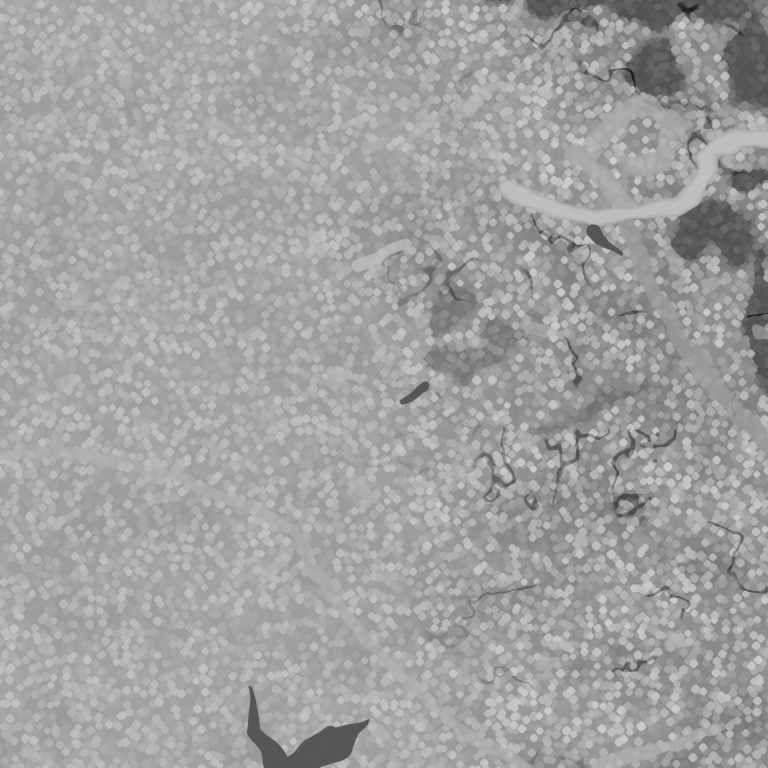
Write a WebGL 1 fragment shader that draws this texture.

```glsl
precision highp float;
uniform vec2 u_resolution;

const float GRAINS = 150.0;
const float VOID_TONE = 0.32;

float hash(vec2 p) {
  vec3 q = fract(vec3(p.xyx) * 0.1031);
  q += dot(q, q.yzx + 33.33);
  return fract((q.x + q.y) * q.z);
}

float noise(vec2 p) {
  vec2 i = floor(p), f = fract(p);
  f = f * f * (3.0 - 2.0 * f);
  return mix(mix(hash(i), hash(i + vec2(1, 0)), f.x),
             mix(hash(i + vec2(0, 1)), hash(i + vec2(1, 1)), f.x), f.y);
}

float fbm(vec2 p) {
  float sum = 0.0, amp = 0.53;
  for (int i = 0; i < 4; i++) {
    sum += amp * noise(p);
    p = mat2(1.6, 1.2, -1.2, 1.6) * p + 7.3;
    amp *= 0.5;
  }
  return sum;
}

// Distance to a segment whose radius runs from ra to rb
float limb(vec2 p, vec2 a, vec2 b, float ra, float rb) {
  vec2 ab = b - a;
  float t = clamp(dot(p - a, ab) / dot(ab, ab), 0.0, 1.0);
  return length(p - a - ab * t) - mix(ra, rb, t);
}

// Distance to a quadratic curve, taken as short segments
float curve(vec2 p, vec2 a, vec2 b, vec2 c) {
  float d = 1.0;
  vec2 last = a;
  for (int i = 1; i <= 8; i++) {
    float t = float(i) / 8.0;
    vec2 next = mix(mix(a, b, t), mix(b, c, t), t);
    d = min(d, limb(p, last, next, 0.0, 0.0));
    last = next;
  }
  return d;
}

float blob(vec2 p, vec2 centre, vec2 radius) {
  return 1.0 - smoothstep(0.85, 1.1, length((p - centre) / radius));
}

float roughness(vec2 p) {
  return smoothstep(0.4, 0.85, p.x + 0.12 * (p.y - 0.5) + 0.25 * (noise(p * 6.0) - 0.5));
}

// Shadowed gaps between the litter: x is deep, y is shallow
vec2 hollows(vec2 p) {
  p += 0.045 * (vec2(noise(p * 28.0), noise(p * 28.0 + 40.0)) - 0.5);
  float deep = blob(p, vec2(0.80, 1.01), vec2(0.19, 0.04));
  deep = max(deep, blob(p, vec2(0.855, 0.915), vec2(0.03, 0.045)));
  deep = max(deep, blob(p, vec2(0.98, 0.92), vec2(0.04, 0.08)));
  deep = max(deep, blob(p, vec2(0.94, 0.70), vec2(0.06, 0.035)));
  deep = max(deep, blob(p, vec2(0.97, 0.77), vec2(0.04, 0.025)));
  deep = max(deep, blob(p, vec2(1.0, 0.59), vec2(0.022, 0.11)));
  float shallow = blob(p, vec2(0.588, 0.60), vec2(0.022, 0.032));
  float streak = min(limb(p, vec2(0.58, 0.525), vec2(0.69, 0.582), 0.02, 0.006),
                     limb(p, vec2(0.70, 0.445), vec2(0.82, 0.495), 0.007, 0.014));
  return vec2(deep, max(shallow, 1.0 - smoothstep(-0.002, 0.004, streak)));
}

// Ground tone in x, grain contrast in y
vec2 ground(vec2 p) {
  float rough = roughness(p);
  vec2 gap = hollows(p);
  float tone = mix(0.675, 0.635, rough) + mix(0.07, 0.17, rough) * (fbm(p * 15.0) - 0.5);
  float contrast = mix(0.13, 0.25, rough);
  tone = mix(mix(tone, 0.49, 0.85 * gap.y), 0.36, gap.x);
  return vec2(tone, contrast * (1.0 - 0.65 * max(gap.x, 0.6 * gap.y)));
}

// Overlapping square grains, the brightest on top
float grains(vec2 p, float px) {
  vec2 cell = floor(p * GRAINS), here = ground(p);
  float base = here.x - 0.45 * here.y, tone = base;
  for (int y = -1; y <= 1; y++) for (int x = -1; x <= 1; x++) {
    vec2 id = cell + vec2(x, y) + 200.0;
    vec2 centre = (id - 200.0 + vec2(hash(id), hash(id + 61.7))) / GRAINS;
    vec2 q = abs(p - centre), local = ground(centre);
    float side = mix(0.0045, 0.0062, hash(id + 17.3)), h = hash(id + 93.1);
    float cover = 1.0 - smoothstep(-px, px, max(max(q.x, q.y), 0.78 * (q.x + q.y)) - side);
    tone = max(tone, mix(base, local.x + local.y * (h * h * h - 0.45), cover));
  }
  return tone;
}

// Distance to short pale chips strewn at random angles
float chips(vec2 p) {
  float d = 1.0;
  vec2 cell = floor(p * 13.0);
  for (int y = -1; y <= 1; y++) for (int x = -1; x <= 1; x++) {
    vec2 id = cell + vec2(x, y) + 50.0;
    vec2 centre = (id - 50.0 + vec2(hash(id), hash(id + 9.1))) / 13.0;
    float angle = 3.0 * hash(id + 31.0) - 1.2;
    vec2 arm = vec2(cos(angle), sin(angle)) * mix(0.004, 0.02, hash(id + 5.0));
    float chip = limb(p, centre - arm, centre + arm, 0.008, 0.005);
    d = min(d, chip + step(0.38, hash(id + 77.0)));
  }
  return d;
}

float paint(float under, float d, float tone, float opacity, float px) {
  return mix(under, tone, opacity * (1.0 - smoothstep(-px, px, d)));
}

void main() {
  vec2 p = gl_FragCoord.xy / u_resolution;
  float px = 0.9 / min(u_resolution.x, u_resolution.y);
  vec2 w = p + 0.010 * (vec2(noise(p * 45.0), noise(p * 45.0 + 20.0)) - 0.5);
  float tone = grains(p, px);
  tone = paint(tone, chips(w), 0.715, 0.55, px);

  // Cracks in the rough ground
  float ridge = abs(fbm(p * 11.0 + 3.0) - 0.5);
  float crack = (1.0 - smoothstep(0.008, 0.022, ridge)) * smoothstep(0.52, 0.64, noise(p * 17.0 + 8.0));
  tone -= 0.22 * crack * roughness(p);

  // Faint buried strands
  float strand = min(curve(w, vec2(0, 0.405), vec2(0.16, 0.43), vec2(0.38, 0.31)),
                     curve(w, vec2(0.38, 0.31), vec2(0.5, 0.09), vec2(0.69, 0)));
  tone = paint(tone, strand - 0.007, 0.69, 0.65, px);
  tone = paint(tone, limb(w, vec2(0.78, 0), vec2(0.93, 0.05), 0.011, 0.006), 0.70, 0.7, px);
  tone = paint(tone, limb(w, vec2(0.465, 0.655), vec2(0.525, 0.682), 0.008, 0.008), 0.74, 0.8, px);

  // Roots and the pale branch above them
  float stem = curve(w, vec2(0.815, 0.73), vec2(0.83, 0.60), vec2(1.0, 0.42));
  tone = paint(tone, stem - 0.011, 0.60, 0.8, px);
  float root = min(curve(w, vec2(0.77, 0.80), vec2(0.83, 0.91), vec2(0.88, 0.83)),
                   curve(w, vec2(0.75, 0.80), vec2(0.78, 0.77), vec2(0.82, 0.73)));
  root = min(root, curve(w, vec2(0.82, 0.79), vec2(0.88, 0.77), vec2(0.87, 0.85)));
  tone = paint(tone, root - 0.012, 0.69 - 3.0 * root, 0.75, px);
  float branch = min(curve(w, vec2(0.66, 0.757), vec2(0.74, 0.70), vec2(0.85, 0.727)),
                     curve(w, vec2(0.85, 0.727), vec2(0.905, 0.725), vec2(0.92, 0.79)));
  branch = min(branch, curve(w, vec2(0.92, 0.79), vec2(0.94, 0.82), vec2(1.0, 0.822)));
  tone = paint(tone, branch - 0.011, 0.755 - 0.08 * smoothstep(0.005, 0.011, branch), 0.95, px);

  // Sharp dark openings
  float opening = min(limb(w, vec2(0.328, 0.105), vec2(0.333, 0.045), 0.002, 0.009),
                      limb(w, vec2(0.333, 0.045), vec2(0.37, -0.01), 0.009, 0.02));
  opening = min(opening, limb(w, vec2(0.48, 0.062), vec2(0.435, 0.03), 0.002, 0.024));
  opening = min(opening, limb(w, vec2(0.435, 0.03), vec2(0.37, 0), 0.024, 0.014));
  opening = min(opening, limb(w, vec2(0.525, 0.478), vec2(0.553, 0.493), 0.003, 0.007));
  opening = min(opening, limb(w, vec2(0.775, 0.70), vec2(0.805, 0.67), 0.010, 0.003));
  tone = paint(tone, opening, VOID_TONE, 0.95, px);

  gl_FragColor = vec4(vec3(tone), 1.0);
}
```
